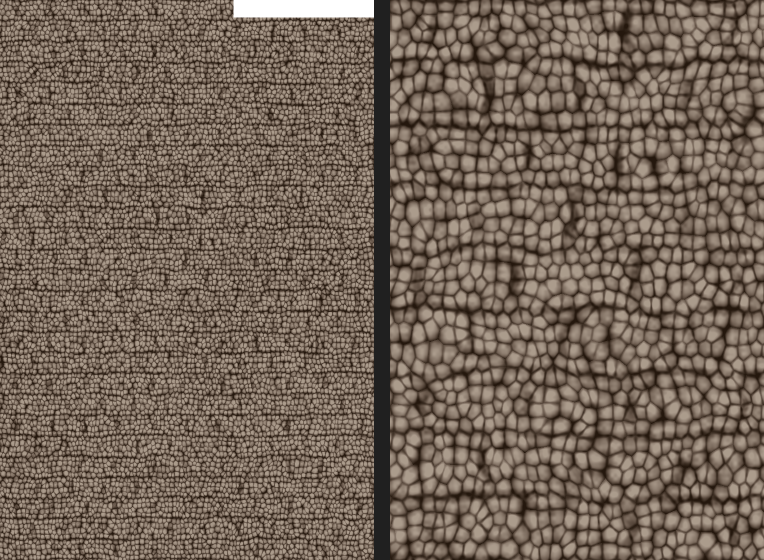
Left, the full canvas; right, a detail of the centre.
A Shadertoy shader for this texture:

```glsl
// Brown loop-pile carpet: small jittered yarn tufts packed in rows, with a
// brick-like relief of horizontal grooves and short staggered notches.
// Tufts come from a cellular search; a blank white tab sits at the top right.

const vec2 BLOCKS = vec2(11.0, 27.0);          // relief blocks across, down
const vec2 TUFTS = vec2(88.0, 108.0);          // yarn tufts across, down
const vec2 JITTER = vec2(0.72, 0.58);          // scatter of tufts in their cells
const vec2 TAB_CORNER = vec2(0.625, 0.96875);  // lower left of the white tab

const vec3 SHADOW = vec3(0.14, 0.09, 0.05);
const vec3 YARN = vec3(0.42, 0.355, 0.305);
const vec3 LIGHT = vec3(0.67, 0.61, 0.55);

float hash(vec2 p) {
    return fract(sin(dot(p, vec2(127.1, 311.7))) * 43758.5453);
}

float noise(vec2 p) {
    vec2 i = floor(p), f = fract(p);
    f = f * f * (3.0 - 2.0 * f);
    return mix(mix(hash(i), hash(i + vec2(1, 0)), f.x),
               mix(hash(i + vec2(0, 1)), hash(i + vec2(1, 1)), f.x), f.y);
}

// Nearest tuft: xy = offset from its centre, z = gap to the next tuft,
// w = random value of the tuft.
vec4 tuft(vec2 q, vec2 jitter) {
    float near = 9.0, next = 9.0, id = 0.0;
    vec2 local = vec2(0.0);
    for (int j = -1; j <= 1; j++) {
        float row = floor(q.y) + float(j);
        float x = q.x + hash(vec2(row, 7.0));
        for (int i = -1; i <= 1; i++) {
            vec2 cell = vec2(floor(x) + float(i), row);
            vec2 shift = vec2(hash(cell), hash(cell + 41.3)) - 0.5;
            vec2 d = vec2(x, q.y) - cell - 0.5 - jitter * shift;
            float dist = length(d);
            if (dist < near) {
                next = near;
                near = dist;
                id = hash(cell + 17.9);
                local = d;
            } else {
                next = min(next, dist);
            }
        }
    }
    return vec4(local, next - near, id);
}

// Soft band of the given half width around zero.
float band(float d, float halfWidth) {
    return 1.0 - smoothstep(halfWidth * 0.3, halfWidth * 1.7, abs(d));
}

// Horizontal groove of uneven depth along each block boundary.
float rowGroove(vec2 b) {
    float line = floor(b.y + 0.5);
    float strength = mix(0.25, 1.0, noise(vec2(b.x * 3.0, line * 5.7)));
    return strength * band(b.y - line, 0.075);
}

// Short upright notch between blocks, staggered on alternate rows.
float notch(vec2 b) {
    float row = floor(b.y);
    float x = b.x + 0.5 * mod(row, 2.0);
    float col = floor(x);
    vec2 id = vec2(col, row);
    float bend = 0.14 * (noise(b * vec2(3.0, 4.0)) - 0.5);
    float centre = 0.5 + 0.20 * (hash(id + 3.1) - 0.5);
    float reach = mix(0.22, 0.36, hash(id + 8.6));
    float strength = mix(0.35, 1.0, hash(id + 5.2));
    return strength * band(x - col - centre - bend, 0.05)
                    * band(b.y - row - 0.5, reach);
}

vec3 yarnColor(float tone) {
    return tone < 0.5 ? mix(SHADOW, YARN, tone * 2.0)
                      : mix(YARN, LIGHT, tone * 2.0 - 1.0);
}

vec3 carpet(vec2 uv) {
    // Uneven weaving bends the rows slightly
    vec2 wobble = vec2(noise(uv * vec2(22.0, 33.0)),
                       noise(uv * vec2(19.0, 27.0) + 50.0)) - 0.5;
    vec2 p = uv + wobble * vec2(0.010, 0.006);

    // Rounded loops, each leaning its own way, lit from above
    vec4 t = tuft(p * TUFTS, JITTER);
    float lean = 6.2832 * fract(t.w * 13.0);
    vec2 light = vec2(0.0, 0.26) + 0.16 * vec2(cos(lean), sin(lean));
    float tone = 1.05 - 1.5 * dot(t.xy, t.xy) + dot(t.xy, light);
    tone *= mix(0.80, 1.10, t.w);

    // Some loops press together; gaps deepen where the relief sinks
    vec2 b = p * BLOCKS;
    float groove = rowGroove(b);
    float slot = notch(b);
    float depth = max(groove, slot);
    float looseness = mix(0.25, 0.70, noise(p * TUFTS * 0.9 + 23.0));
    float gap = 1.0 - smoothstep(0.0, mix(0.30, 0.45, depth), t.z);
    tone *= 1.0 - gap * mix(looseness, 0.85, depth);
    tone *= 1.0 - 0.42 * groove - 0.62 * slot * (1.0 - 0.6 * groove);

    // Fibre grain and broad wear
    tone += 0.26 * (noise(uv * vec2(290.0, 430.0)) - 0.5);
    tone += 0.06 * (noise(uv * vec2(5.0, 8.0)) - 0.5);
    return yarnColor(clamp(tone, 0.0, 1.0));
}

void mainImage(out vec4 fragColor, in vec2 fragCoord) {
    // Four samples per pixel smooth all edges
    vec3 color = vec3(0.0);
    for (int k = 0; k < 4; k++) {
        vec2 offset = vec2(k % 2, k / 2) * 0.5 - 0.25;
        vec2 uv = (fragCoord + offset) / iResolution.xy;
        vec2 inside = step(TAB_CORNER, uv);
        color += mix(carpet(uv), vec3(1.0), inside.x * inside.y);
    }
    fragColor = vec4(color / 4.0, 1.0);
}
```
